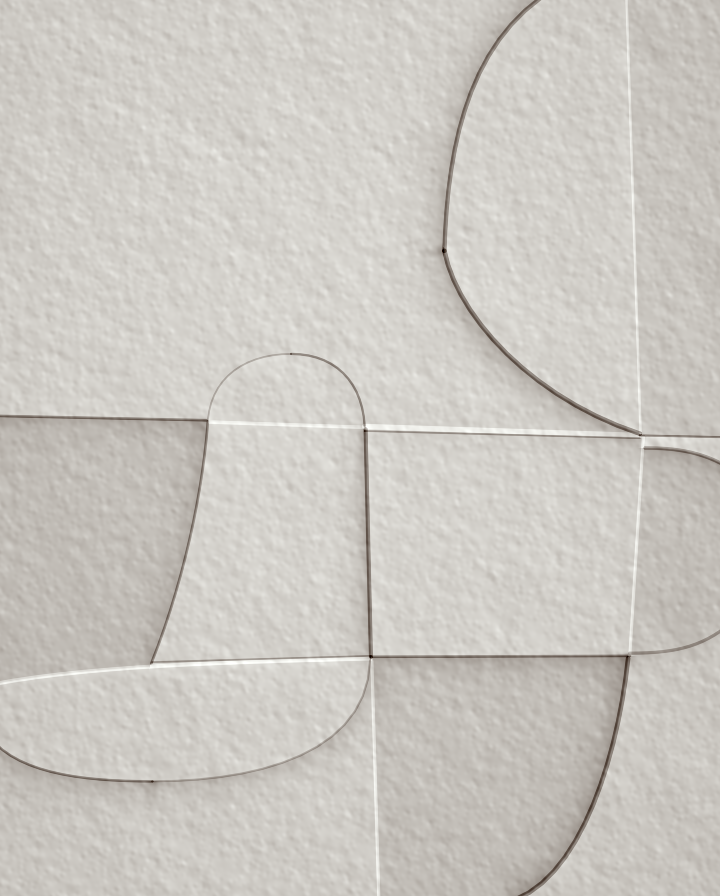
A WebGL 1 fragment shader for this background:

```glsl
precision highp float;
// Layered off-white paper relief: curved and straight cuts between raised and sunken sheets.
// Each cut is a cubic curve that adds a line and a one-sided soft shadow to a grey tone;
// scattered cellular bumps, lit from the upper right, give the paper its grain.
uniform vec2 u_resolution;

vec2 p;      // position: canvas height is 100 units, y runs downwards
float tone;  // paper brightness gathered so far
float aa;    // width of one sample in canvas units

vec2 cubic(vec2 a, vec2 b, vec2 c, vec2 d, float t) {
  float u = 1.0 - t;
  return u * u * u * a + 3.0 * u * t * (u * b + t * c) + t * t * t * d;
}

// Shades a curved cut and returns its signed distance.
// Positive is below a rightward cut, or left of a downward one.
float cut(vec2 a, vec2 b, vec2 c, vec2 d, float ink, float halfWidth, float shade, float spread) {
  float best = 1e5, side = 1.0, overrun = 0.0;
  vec2 start = a;
  for (int i = 1; i <= 14; i++) {
    vec2 end = cubic(a, b, c, d, float(i) / 14.0);
    vec2 e = end - start, q = p - start;
    vec2 away = q - e * clamp(dot(q, e) / dot(e, e), 0.0, 1.0);
    float dist = length(away);
    if (dist < best) {
      best = dist;
      side = e.x * q.y - e.y * q.x < 0.0 ? -1.0 : 1.0;
      overrun = abs(dot(away, normalize(e)));
    }
    start = end;
  }
  float s = best * side;
  float within = 1.0 - smoothstep(0.25, 1.0, overrun);
  float shadow = exp(-max(s, 0.0) / spread) * smoothstep(-aa, aa, s);
  float rim = 0.2 * exp(min(s, 0.0) / 0.6) * smoothstep(aa, -aa, s);
  float line = 1.0 - smoothstep(halfWidth - 0.6 * aa, halfWidth + 0.6 * aa, best);
  tone -= within * (shade * (shadow - rim) + ink * line);
  return s;
}

float straight(vec2 a, vec2 b, float ink, float halfWidth, float shade, float spread) {
  return cut(a, mix(a, b, 0.333), mix(a, b, 0.667), b, ink, halfWidth, shade, spread);
}

float above(float s) { return smoothstep(-aa, aa, s); }

vec3 hash3(vec2 cell) {
  vec3 k = vec3(dot(cell, vec2(127.1, 311.7)), dot(cell, vec2(269.5, 183.3)), dot(cell, vec2(419.2, 371.9)));
  return fract(sin(k) * 43758.5);
}

// Slope towards the light of smooth bumps, one per cell
float grain(vec2 q) {
  vec2 cell = floor(q);
  float slope = 0.0;
  for (int j = -1; j <= 1; j++) {
    for (int i = -1; i <= 1; i++) {
      vec2 c = cell + vec2(float(i), float(j));
      vec3 r = hash3(c);
      vec2 d = q - c - r.xy;
      slope += (2.0 * r.z - 1.0) * dot(d, vec2(0.75, -0.66)) * exp(-4.0 * dot(d, d));
    }
  }
  return slope;
}

void main() {
  p = 100.0 * vec2(gl_FragCoord.x, u_resolution.y - gl_FragCoord.y) / u_resolution.y;
  aa = 100.0 / u_resolution.y;

  // Broad light, brightest near the middle
  vec2 fall = (p - vec2(38.0, 40.0)) / vec2(50.0, 70.0);
  tone = 0.84 - 0.05 * dot(fall, fall);

  // Large rounded sheet and the seam down its right
  cut(vec2(60.3, -0.2), vec2(51.8, 6.0), vec2(49.9, 17.5), vec2(49.6, 28.0), 0.27, 0.24, 0.15, 1.5);
  cut(vec2(49.6, 28.0), vec2(51.0, 35.3), vec2(59.5, 44.5), vec2(71.4, 48.4), 0.3, 0.26, 0.17, 1.5);
  float seam = straight(vec2(69.9, -1.0), vec2(71.5, 48.4), -0.1, 0.14, -0.02, 1.0);

  // Horizontal seam across the middle
  float shelf = straight(vec2(-1.0, 46.4), vec2(23.0, 46.9), 0.27, 0.15, 0.1, 1.4);
  straight(vec2(23.4, 47.1), vec2(40.7, 47.7), -0.1, 0.2, -0.03, 0.8);
  straight(vec2(40.7, 47.6), vec2(71.4, 48.6), -0.11, 0.3, 0.0, 1.0);
  straight(vec2(40.7, 48.1), vec2(71.4, 48.9), 0.24, 0.1, 0.03, 0.8);
  float ledge = straight(vec2(71.4, 48.6), vec2(81.0, 48.8), 0.3, 0.12, -0.08, 0.7);

  // Arch and the tapered panel beneath it
  cut(vec2(23.2, 46.9), vec2(23.6, 42.0), vec2(27.5, 39.5), vec2(32.5, 39.5), 0.17, 0.1, -0.03, 0.8);
  cut(vec2(32.5, 39.5), vec2(37.3, 39.5), vec2(40.4, 42.5), vec2(40.7, 47.5), 0.29, 0.13, 0.03, 0.8);
  float taper = cut(vec2(23.2, 47.1), vec2(22.6, 55.0), vec2(20.5, 65.0), vec2(16.9, 74.0), 0.25, 0.15, 0.1, 1.6);

  // Square panel
  straight(vec2(40.8, 47.9), vec2(41.4, 73.3), 0.3, 0.23, 0.17, 1.1);
  float base = straight(vec2(41.4, 73.3), vec2(70.3, 73.2), 0.26, 0.15, 0.12, 1.3);
  float flank = straight(vec2(71.8, 48.8), vec2(70.3, 73.0), -0.12, 0.17, 0.0, 1.0);

  // Half disc at the right
  float discTop = cut(vec2(72.0, 50.0), vec2(75.0, 50.0), vec2(78.0, 50.3), vec2(81.0, 52.0), 0.22, 0.2, 0.15, 1.2);
  float discLow = cut(vec2(70.3, 72.9), vec2(75.0, 72.9), vec2(78.0, 72.3), vec2(81.0, 70.0), 0.2, 0.18, 0.06, 0.9);

  // Bowl at the lower left
  float brim = cut(vec2(-1.0, 76.4), vec2(10.0, 74.3), vec2(25.0, 73.9), vec2(41.4, 73.5), -0.12, 0.22, -0.04, 0.7);
  straight(vec2(17.0, 73.9), vec2(41.4, 73.2), 0.22, 0.1, 0.0, 1.0);
  cut(vec2(-0.5, 83.0), vec2(3.0, 86.5), vec2(10.0, 87.2), vec2(17.0, 87.2), 0.28, 0.14, 0.13, 1.5);
  cut(vec2(17.0, 87.2), vec2(29.0, 87.2), vec2(41.0, 84.0), vec2(41.3, 73.7), 0.16, 0.12, 0.1, 1.3);

  // Lower seam and sweeping edge
  float stem = straight(vec2(41.5, 73.8), vec2(42.3, 101.0), -0.13, 0.18, 0.0, 1.0);
  float sweep = cut(vec2(70.1, 73.5), vec2(69.0, 84.0), vec2(65.0, 97.5), vec2(57.5, 100.4), 0.28, 0.26, 0.16, 1.4);

  // Sunken areas
  tone -= 0.025 * above(-seam) * above(-ledge);
  tone -= 0.06 * above(shelf) * above(taper) * above(-brim);
  tone -= 0.045 * above(discTop) * above(-discLow) * above(-flank);
  tone -= 0.05 * above(base) * above(-stem) * above(sweep);

  // Paper grain at three sizes
  tone += 0.14 * grain(p * 0.85) + 0.13 * grain(p * 1.7 + 31.0) + 0.05 * grain(p * 0.2 + 7.0);

  // Darker tones turn warmer
  gl_FragColor = vec4(clamp(vec3(tone, 1.09 * tone - 0.085, 1.12 * tone - 0.132), 0.0, 1.0), 1.0);
}
```
